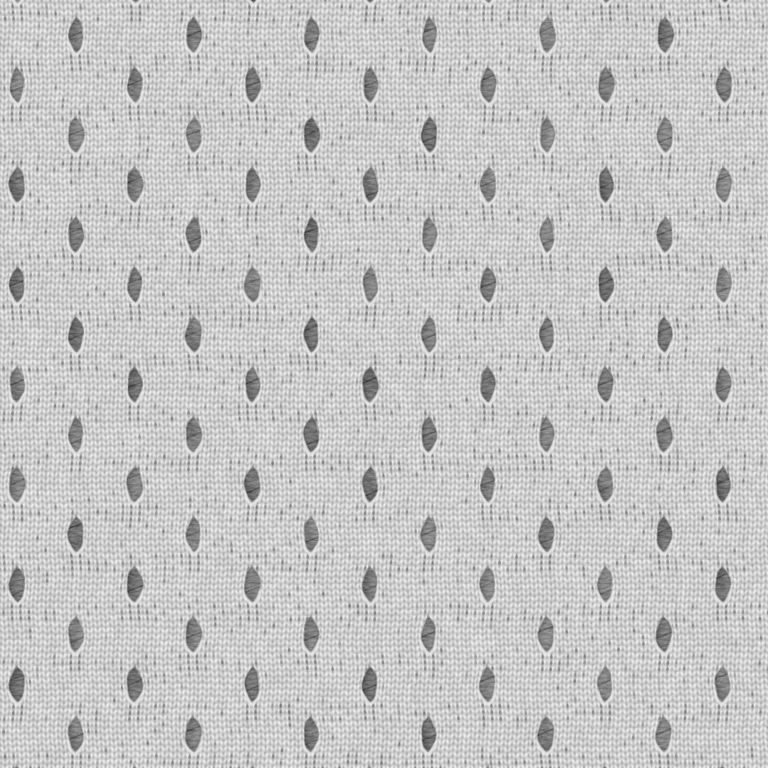
Give the GLSL for this texture, as a three.js fragment shader.

```glsl
// Pale grey knitted sports mesh with staggered rows of small eyelet holes.
varying vec2 vUv;

float hash(vec2 p) {
  p = fract(p * vec2(0.1031, 0.1137));
  p += dot(p, p.yx + 33.33);
  return fract((p.x + p.y) * p.x * 91.7);
}

// Layered sines: soft, uneven yarn tone.
float waves(vec2 p) {
  float sum = 0.0;
  float amp = 0.5;
  for (int i = 0; i < 4; i++) {
    sum += amp * sin(p.x + 1.7 * sin(p.y)) * sin(p.y * 1.2 + 1.3 * sin(p.x * 0.8));
    p = mat2(1.5, 1.1, -1.1, 1.5) * p + 2.3;
    amp *= 0.55;
  }
  return sum;
}

// Column of the nearest eyelet; every second row is shifted by half a period.
float eyeletColumn(vec2 q, float row) {
  return floor(q.x + 0.5 * mod(row, 2.0) + 0.5);
}

// Offset from the nearest eyelet of a row, in periods, y pointing down.
vec2 eyeletOffset(vec2 q, float row) {
  return vec2(q.x + 0.5 * mod(row, 2.0) - eyeletColumn(q, row), q.y - row);
}

// One knit stitch: two slanted legs forming a V.
float stitchLegs(vec2 s) {
  float u = abs(fract(s.x) - 0.5);
  float along = 0.5 - 0.5 * cos(6.2832 * (s.y + 0.9 * u));
  float across = 0.5 - 0.5 * cos(12.5664 * u);
  return 0.5 * along + 0.5 * across;
}

// Dark gaps between loops, denser in the band below each eyelet row.
float stitchGap(vec2 s) {
  vec2 id = floor(s);
  vec2 q = (id + 0.5) / vec2(14.0, 8.0);
  vec2 below = eyeletOffset(q, floor(q.y));
  float band = smoothstep(0.3, 0.42, below.y) * smoothstep(0.85, 0.7, below.y);
  float chance = mix(0.1, 0.36, band);
  float depth = smoothstep(1.0 - chance, 1.05 - chance, hash(id + 7.0));
  depth *= mix(0.55, 1.0, hash(id + 31.0));
  depth = max(depth, 0.9 * band * step(abs(below.x) * 14.0, 1.0));
  vec2 c = (fract(s) - 0.5) / vec2(0.27, 0.46);
  return depth * smoothstep(1.0, 0.25, length(c));
}

void main() {
  // Periods: about 6.5 eyelets across, 15 rows down, with a slight lean.
  vec2 p = vec2(vUv.x, 1.0 - vUv.y);
  vec2 q = vec2((p.x + 0.003 * p.x * p.y - 0.099) / 0.1535, (p.y - 0.0456) / 0.06504);

  float row = floor(q.y + 0.45);
  vec2 offset = eyeletOffset(q, row);
  vec2 eyeletId = vec2(eyeletColumn(q, row), row) + 40.0;
  vec2 h = offset * vec2(0.1535, 0.06504);
  float variation = hash(eyeletId);

  // Knitted ground, pushed aside around the eyelets.
  vec2 s = q * vec2(14.0, 8.0);
  s.x -= 0.4 * sign(h.x) * smoothstep(0.0, 0.004, abs(h.x)) * exp(-dot(h, h) * 5000.0);
  s += 0.1 * vec2(sin(q.y * 5.1 + q.x), sin(q.x * 7.3 + q.y * 2.0));
  vec2 legId = floor(s * vec2(2.0, 1.0)) + 200.0;
  float shade = 0.69 + 0.225 * stitchLegs(s);
  shade += 0.05 * (hash(legId) - 0.5) + 0.025 * waves(p * 150.0);
  shade -= 0.3 * stitchGap(s + 112.0);

  // Lens-shaped opening with an irregular outline.
  float halfWidth = 0.0098 + 0.0018 * (variation - 0.5);
  h.x += 0.0009 * sin(h.y * 190.0 + variation * 20.0);
  float lens = pow(abs(h.x) / halfWidth, 1.4) + pow(abs(h.y) / 0.0225, 2.0);
  float edge = (sqrt(lens) - 1.0) * 0.0098;

  // Bright yarn hugging the lower end, and a dark slit at the upper tip.
  float rim = smoothstep(0.0022, 0.0005, abs(edge - 0.0012));
  shade = mix(shade, 0.91, 0.75 * rim * smoothstep(0.002, 0.014, h.y));
  float slit = smoothstep(0.0024, 0.0006, abs(h.x)) * smoothstep(0.0055, 0.002, abs(h.y + 0.0225));
  shade = mix(shade, 0.6, 0.7 * slit);

  // Shadowed backing fibres seen through the opening.
  float fibres = waves(h * vec2(190.0, 420.0) + variation * 60.0);
  float inside = 0.42 + 0.1 * hash(eyeletId + 13.0) + 0.13 * fibres;
  inside += 5.0 * h.x - 0.06 * smoothstep(-0.003, 0.0, edge);
  float thread = abs(h.y + 0.4 * h.x + 0.024 * (hash(eyeletId + 5.0) - 0.5));
  inside -= 0.12 * smoothstep(0.0022, 0.0, thread);
  shade = mix(shade, inside, smoothstep(0.0012, -0.0012, edge));

  gl_FragColor = vec4(vec3(clamp(shade, 0.25, 0.93)), 1.0);
}
```
